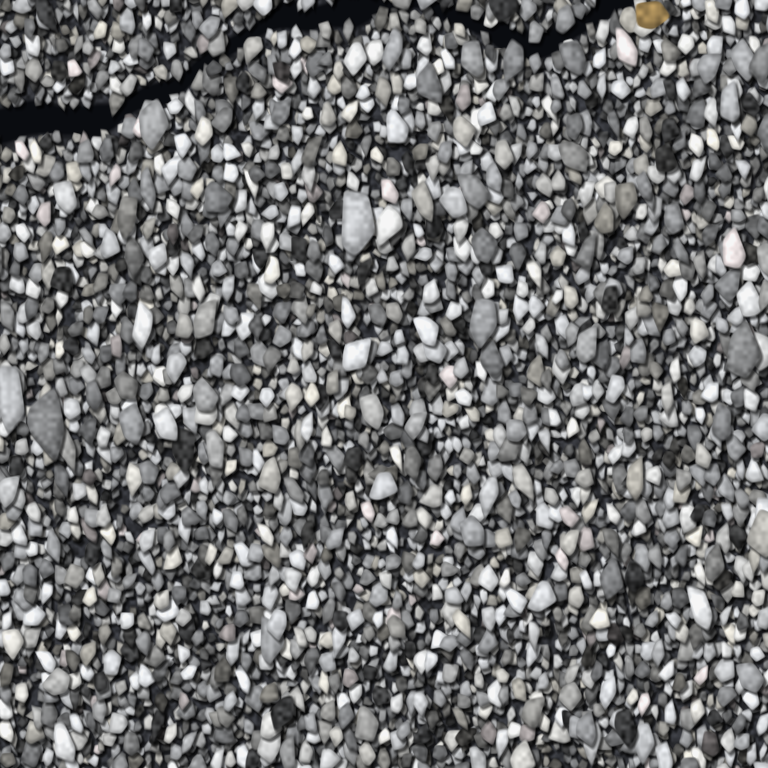
Write a WebGL 1 fragment shader that draws this texture.

```glsl
precision highp float;
// Crushed grey gravel in hard sunlight, split near the top by a dark crack.
// Layers of jittered, rounded polygons run from fine chips to large stones;
// each stone casts a shadow, and stones centred inside the crack are left out.

uniform vec2 u_resolution;

const vec2 SHADOW_OFFSET = vec2(0.0028, -0.0034);
const vec3 CRACK_COLOR = vec3(0.018, 0.022, 0.032);
const vec3 GAP_COLOR = vec3(0.12, 0.125, 0.14);
const vec3 LEAF_COLOR = vec3(0.58, 0.46, 0.26);
const float EDGE = 0.0013;

float hash(vec2 p) {
  vec3 q = fract(p.xyx * vec3(0.1031, 0.1030, 0.0973));
  q += dot(q, q.yzx + 33.33);
  return fract((q.x + q.y) * q.z);
}

float noise(vec2 p) {
  vec2 i = floor(p);
  vec2 f = fract(p);
  f = f * f * (3.0 - 2.0 * f);
  float low = mix(hash(i), hash(i + vec2(1.0, 0.0)), f.x);
  float high = mix(hash(i + vec2(0.0, 1.0)), hash(i + 1.0), f.x);
  return mix(low, high, f.y);
}

mat2 rotation(float a) {
  return mat2(cos(a), sin(a), -sin(a), cos(a));
}

// Negative inside the crack
float crackDistance(vec2 p) {
  float dip = (p.x - 0.70) / 0.07;
  float middle = 0.84 + 0.15 * smoothstep(0.08, 0.45, p.x)
    - 0.045 * exp(-dip * dip) + 0.04 * smoothstep(0.70, 0.86, p.x);
  middle += 0.024 * (noise(vec2(p.x * 22.0, 3.0)) - 0.5);
  float halfWidth = 0.011 + 0.014 * noise(vec2(p.x * 24.0, 9.0));
  return abs(p.y - middle) - halfWidth;
}

// Smooth maximum of five random half-planes: a chipped, rounded polygon
float stoneDistance(vec2 q, vec2 seed) {
  float sum = 0.0;
  for (int k = 0; k < 5; k++) {
    float side = float(k);
    float angle = 1.2566 * (side + 0.65 * hash(seed + side * 7.0));
    float reach = mix(0.62, 1.0, hash(seed + side * 13.0 + 5.0));
    float plane = dot(q, vec2(cos(angle), sin(angle))) - reach;
    sum += exp(min(9.0 * plane, 40.0));
  }
  return log(sum) / 9.0;
}

// Mostly neutral grey, some cool, a few cream or pinkish
vec3 stoneColor(float tone, vec2 seed) {
  float warmth = pow(hash(seed + 41.0), 3.0);
  vec3 tint = mix(vec3(0.985, 1.0, 1.02), vec3(1.02, 1.0, 0.94), warmth);
  tint = mix(tint, vec3(1.03, 0.98, 0.98), step(0.97, hash(seed + 43.0)));
  return tone * tint;
}

// Paints one layer of stones; tones holds its darkest and lightest grey
vec3 addStones(vec3 color, vec2 p, vec2 cell, float keep, vec2 tones, float layer) {
  vec2 home = floor(p / cell);
  for (int j = -1; j <= 1; j++) {
    for (int i = -1; i <= 1; i++) {
      vec2 id = home + vec2(float(i), float(j));
      vec2 seed = id + layer * 131.0;
      vec2 jitter = vec2(hash(seed + 3.0), hash(seed + 17.0)) - 0.5;
      vec2 center = (id + 0.5 + 0.7 * jitter) * cell;
      if (hash(seed + 23.0) > keep || crackDistance(center) < 0.0) continue;

      vec2 size = cell * mix(vec2(0.43), vec2(0.72),
        vec2(hash(seed + 29.0), hash(seed + 31.0)));
      mat2 turn = rotation(0.8 * (hash(seed + 37.0) - 0.5));
      vec2 q = turn * (p - center) / size;
      vec2 shadowQ = turn * (p - center - SHADOW_OFFSET) / size;
      float d = stoneDistance(q, seed);
      float shadow = stoneDistance(shadowQ, seed) * size.x;
      color *= 1.0 - 0.68 * (1.0 - smoothstep(-EDGE, 2.0 * EDGE, shadow));

      // Sunlit upper left, dim rim, mottled face
      float pick = hash(seed + 47.0);
      float tone = pick < 0.08 ? 0.17 : mix(tones.x, tones.y, pick);
      tone *= 1.0 + 0.20 * dot(q, vec2(-0.6, 0.7));
      tone *= mix(0.76, 1.04, smoothstep(0.0, -0.4, d));
      tone += 0.20 * (noise(p * 170.0 + seed) - 0.5);
      float cover = 1.0 - smoothstep(-EDGE, EDGE, d * size.x);
      color = mix(color, stoneColor(tone, seed), cover);
    }
  }
  return color;
}

// Lifts shadows and holds back highlights, like bright haze in daylight
vec3 daylight(vec3 color) {
  return 0.965 * pow(clamp(color, 0.0, 1.0), vec3(0.8));
}

void main() {
  vec2 p = gl_FragCoord.xy / min(u_resolution.x, u_resolution.y);

  // Dark ground and crack
  vec3 ground = GAP_COLOR * (0.6 + 1.0 * noise(p * 190.0));
  vec3 color = mix(CRACK_COLOR, ground, smoothstep(-0.004, 0.006, crackDistance(p)));

  // Stones from fine to large
  color = addStones(color, p, vec2(0.0118, 0.0165), 0.95, vec2(0.20, 0.84), 1.0);
  color = addStones(color, p, vec2(0.0180, 0.0265), 0.66, vec2(0.25, 1.00), 2.0);
  color = addStones(color, p, vec2(0.0260, 0.0430), 0.14, vec2(0.36, 0.98), 3.0);
  color = addStones(color, p, vec2(0.0380, 0.0660), 0.03, vec2(0.45, 0.85), 4.0);

  // Dry leaf scrap beside the crack
  vec2 leafQ = rotation(-0.25) * (p - vec2(0.85, 0.982)) / vec2(0.028, 0.020);
  float leaf = stoneDistance(leafQ, vec2(7.0, 2.0)) * 0.02;
  vec3 leafShade = LEAF_COLOR * (0.5 + 0.8 * noise(p * 120.0));
  color = mix(color, leafShade, 1.0 - smoothstep(-EDGE, EDGE, leaf));

  gl_FragColor = vec4(daylight(color), 1.0);
}
```
